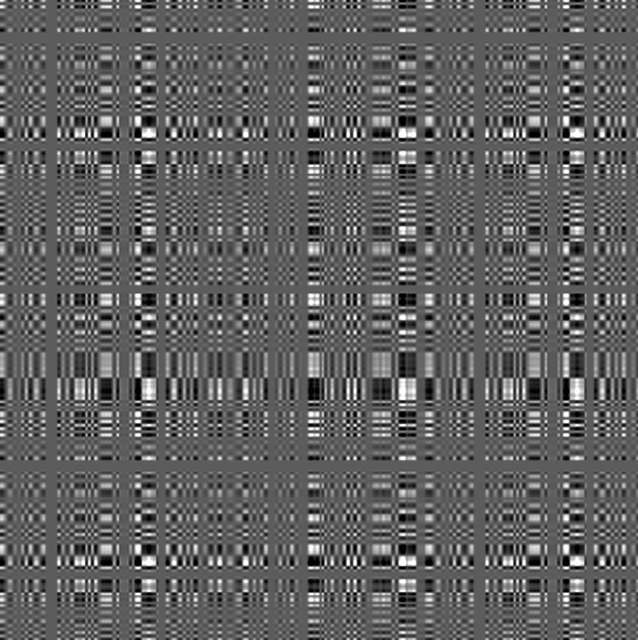
A Shadertoy shader for this pattern:

```glsl
// Grey woven plaid: the product of one repeating column signal and one repeating row signal.

const float TAU = 6.2831853;
const float PERIOD = 0.669;      // repeat length, in canvas heights
const float CELLS = 100.0;       // thin threads per repeat, even so signs wrap
const float SOFTNESS = 0.0045;   // accent edge, in repeats
const float GROUND = 0.36;
const int ACCENTS = 16;

// Accents: centre, half width, level. Level zero leaves a plain gap.
const vec3 COLUMN_ACCENTS[ACCENTS] = vec3[ACCENTS](
    vec3(0.119, 0.013, 0.0), vec3(0.189, 0.008, 0.6),
    vec3(0.244, 0.008, -0.85), vec3(0.288, 0.008, 0.05),
    vec3(0.322, 0.009, -1.0), vec3(0.347, 0.012, 1.0),
    vec3(0.378, 0.009, 0.0), vec3(0.573, 0.006, 0.8),
    vec3(0.634, 0.007, 0.0), vec3(0.711, 0.008, 0.0),
    vec3(0.733, 0.014, -1.0), vec3(0.891, 0.022, -0.6),
    vec3(0.938, 0.008, 1.0), vec3(0.961, 0.009, 1.0),
    vec3(0.982, 0.007, -0.1), vec3(0.000, 0.008, -0.8));

const vec3 ROW_ACCENTS[ACCENTS] = vec3[ACCENTS](
    vec3(0.088, 0.012, 0.0), vec3(0.156, 0.007, 0.5),
    vec3(0.208, 0.008, -0.85), vec3(0.288, 0.007, -0.75),
    vec3(0.311, 0.012, 1.0), vec3(0.342, 0.007, 0.0),
    vec3(0.370, 0.008, 0.5), vec3(0.399, 0.008, -0.8),
    vec3(0.539, 0.008, 0.8), vec3(0.580, 0.007, -0.8),
    vec3(0.675, 0.009, 0.0), vec3(0.702, 0.015, -1.0),
    vec3(0.755, 0.007, -0.75), vec3(0.852, 0.024, -0.5),
    vec3(0.914, 0.020, 0.95), vec3(0.967, 0.008, -0.8));

float hash(float n, float seed) {
    return fract(sin(n * 12.9898 + seed * 78.233) * 4375.85);
}

// Random thread strength; neighbours alternate in sign.
float threadLevel(float cell, float seed) {
    float id = mod(cell, CELLS);
    float side = mod(id, 2.0) < 0.5 ? 1.0 : -1.0;
    return side * mix(0.15, 1.08, hash(id, seed));
}

// Layered sines vary the thread pitch, densest around the given place.
float warpPitch(float p, float seed, float dense) {
    return p + 0.016 * sin(2.0 * TAU * (p - dense))
             + 0.004 * sin(TAU * (7.0 * p + seed))
             + 0.003 * sin(TAU * (13.0 * p - seed));
}

// Smooth cellular threads of uneven width and strength.
float threads(float p, float seed, float dense) {
    float x = warpPitch(p, seed, dense) * CELLS;
    float cell = floor(x);
    float blend = smoothstep(0.0, 1.0, x - cell);
    float swell = 0.9 + 0.15 * sin(TAU * (3.0 * p + seed));
    return swell * mix(threadLevel(cell, seed), threadLevel(cell + 1.0, seed), blend);
}

// Lays one wider band or gap over the threads, wrapping at the repeat.
float stamp(float signal, float p, vec3 accent) {
    float d = abs(fract(p - accent.x + 0.5) - 0.5);
    float cover = 1.0 - smoothstep(accent.y - SOFTNESS, accent.y + SOFTNESS, d);
    float level = accent.z + 0.5 * abs(accent.z) * signal;
    return mix(signal, level, cover);
}

float axisSignal(float p, float seed, float dense, vec3 accents[ACCENTS]) {
    float signal = threads(p, seed, dense);
    for (int i = 0; i < ACCENTS; i++) {
        signal = stamp(signal, p, accents[i]);
    }
    return signal;
}

// Unequal gains reach white and black from a dark grey ground.
float tone(float weave) {
    float gain = weave > 0.0 ? 0.64 : 0.41;
    return clamp(GROUND + gain * weave, 0.0, 1.0);
}

void mainImage(out vec4 fragColor, in vec2 fragCoord) {
    // Repeats are measured from the upper left corner.
    vec2 fromCorner = vec2(fragCoord.x, iResolution.y - fragCoord.y);
    vec2 p = fromCorner / (iResolution.y * PERIOD);

    float column = axisSignal(p.x, 3.7, 0.78, COLUMN_ACCENTS);
    float row = axisSignal(p.y, 8.2, 0.46, ROW_ACCENTS);
    fragColor = vec4(vec3(tone(column * row)), 1.0);
}
```
